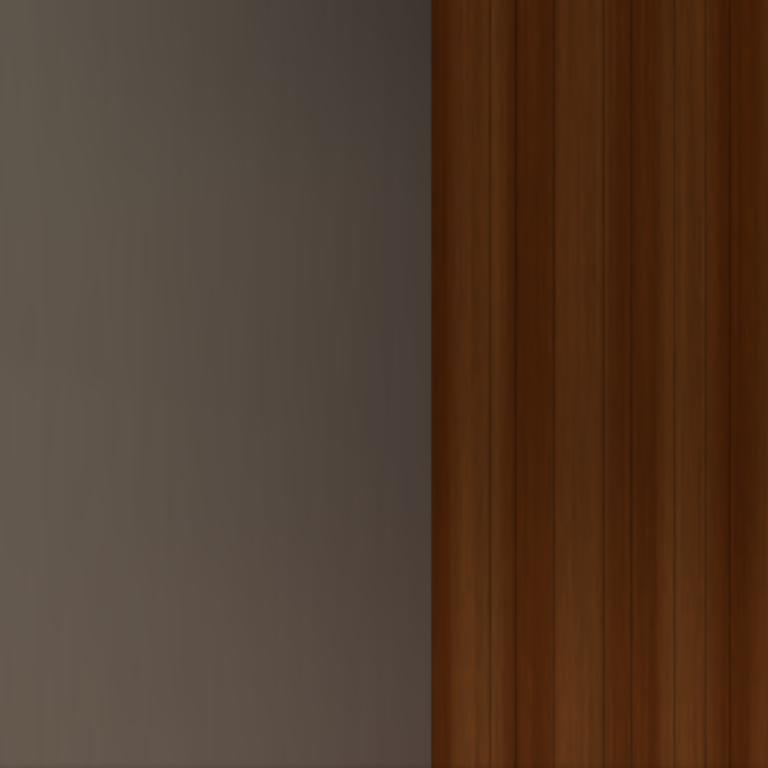
Give the GLSL for this background, as a three.js fragment shader.

```glsl
// Dim taupe wall on the left meeting a vertical-grained brown wood panel on the right.
varying vec2 vUv;

// Layout
const float PANEL_EDGE = 0.5615;
const float EDGE_SOFT = 0.0016;

// Wall
const vec3 WALL_LIT = vec3(0.380, 0.341, 0.300);
const vec3 WALL_SHADE = vec3(0.277, 0.236, 0.211);
const vec3 WALL_WARMTH = vec3(0.022, 0.006, 0.006);
const float WALL_FALLOFF = 1.4;
const float WALL_STREAK = 0.007;

// Wood
const vec3 WOOD_DARK = vec3(0.262, 0.115, 0.025);
const vec3 WOOD_LIGHT = vec3(0.322, 0.177, 0.070);
const float BAND_PERIOD = 0.305;
const float BAND_PEAK = 0.145;
const float GRAIN_STRENGTH = 0.17;
const int SEAM_COUNT = 8;
const float SEAM_START = 0.175;
const float SEAM_STEP = 0.105;
const float SEAM_WIDTH = 0.0045;
const float SEAM_DEPTH = 0.24;

float hash(vec2 p) {
  vec3 q = fract(vec3(p.xyx) * 0.1031);
  q += dot(q, q.yzx + 33.33);
  return fract((q.x + q.y) * q.z);
}

float noise(vec2 p) {
  vec2 cell = floor(p);
  vec2 f = fract(p);
  f = f * f * (3.0 - 2.0 * f);
  float low = mix(hash(cell), hash(cell + vec2(1.0, 0.0)), f.x);
  float high = mix(hash(cell + vec2(0.0, 1.0)), hash(cell + 1.0), f.x);
  return mix(low, high, f.y);
}

vec3 wallColor(vec2 uv) {
  // Light fades towards the panel, most of all at the top
  float across = clamp(uv.x / PANEL_EDGE, 0.0, 1.0);
  vec3 color = mix(WALL_LIT, WALL_SHADE, pow(across, WALL_FALLOFF));
  color += WALL_WARMTH * (0.5 - uv.y);
  color *= 1.0 + across * (0.09 * smoothstep(0.4, 0.0, uv.y)
                         - 0.10 * smoothstep(0.7, 1.0, uv.y));

  // Faint slanted change of light
  float slant = uv.y - (0.53 - 0.25 * uv.x);
  color *= 1.0 + 0.012 * smoothstep(0.015, -0.015, slant);

  // Soft vertical streaks
  float streak = noise(vec2(uv.x * 95.0, uv.y * 9.0)) - 0.5;
  return color + WALL_STREAK * streak;
}

// Centre of a seam, across the panel from 0 to 1
float seamCenter(float index) {
  float offset = index - 3.5;
  float sway = -0.035 * sin(index);
  float pinch = -0.07 * offset * exp(-offset * offset);
  return SEAM_START + SEAM_STEP * index + sway + pinch;
}

vec3 woodColor(vec2 uv) {
  float across = (uv.x - PANEL_EDGE) / (1.0 - PANEL_EDGE);

  // Broad pale and reddish bands, broken up by narrower strips
  float wave = 0.5 + 0.5 * cos(6.28318 * (across - BAND_PEAK) / BAND_PERIOD);
  float strips = noise(vec2(across * 27.0, 4.0 + uv.y * 0.6));
  float tone = 0.72 * smoothstep(0.1, 0.75, wave) + 0.4 * (strips - 0.25);
  vec3 color = mix(WOOD_DARK, WOOD_LIGHT, clamp(tone, 0.0, 1.0));

  // Long fibres and short pores
  float fibre = noise(vec2(uv.x * 190.0, uv.y * 3.0)) - 0.5;
  float pores = noise(vec2(uv.x * 260.0, uv.y * 42.0)) - 0.5;
  color *= 1.0 + GRAIN_STRENGTH * (0.8 * fibre + 0.45 * pores);

  // Dark seams between the boards
  for (int i = 0; i < SEAM_COUNT; i++) {
    float index = float(i);
    float d = (across - seamCenter(index)) / SEAM_WIDTH;
    float depth = SEAM_DEPTH * (0.6 + 0.4 * hash(vec2(index, 7.0)));
    color *= 1.0 - depth * exp(-d * d);
  }

  // Brighter foot, and a shadow along the wall side
  float foot = smoothstep(0.48, 0.0, uv.y);
  color *= mix(0.97, 1.15, foot);
  color += vec3(0.006, 0.010, 0.012) * foot;
  color *= 1.0 - 0.12 * exp(-across * 28.0);
  return color;
}

void main() {
  float panel = smoothstep(-EDGE_SOFT, EDGE_SOFT, vUv.x - PANEL_EDGE);
  vec3 color = mix(wallColor(vUv), woodColor(vUv), panel);

  // Thin dim line along the bottom border
  color *= 1.0 - 0.08 * smoothstep(0.008, 0.0, vUv.y);
  gl_FragColor = vec4(color, 1.0);
}
```
